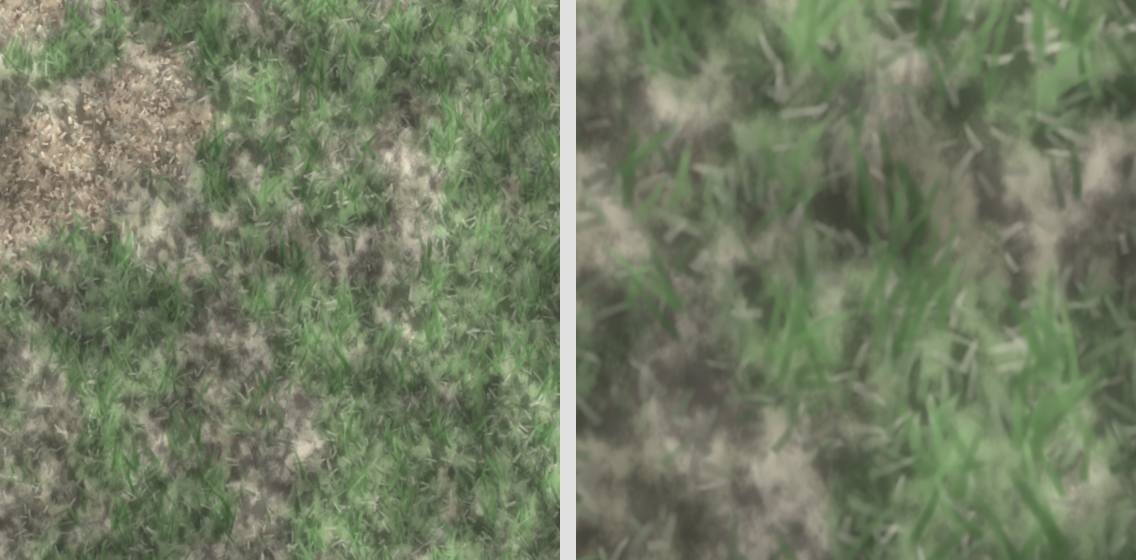
Left: the whole. Right: its middle third, enlarged.
This texture is drawn by a WebGL 2 fragment shader. Its source:

```glsl
#version 300 es
precision highp float;
// Patchy meadow: soft grass tufts over bare soil, dry straw and wood chips.
uniform vec2 u_resolution;
out vec4 fragColor;

struct Strokes {
  float cells;   // grid cells across the canvas
  int count;     // strokes per cell
  float size;    // longest stroke, in cells
  float width;   // half width, in canvas units
  float spread;  // largest turn away from upright, in radians
  float scatter; // root jitter, in cells
  float alpha;
  vec3 where;    // weights for grass, chips, everywhere
};

vec3 hash3(vec2 p, float seed) {
  vec3 q = fract(vec3(p.xyx + seed * 7.31) * vec3(0.1031, 0.1030, 0.0973));
  q += dot(q, q.yxz + 33.33);
  return fract((q.xxy + q.yzz) * q.zyx);
}

float noise(vec2 p) {
  vec2 i = floor(p), f = fract(p);
  f = f * f * (3.0 - 2.0 * f);
  float low = mix(hash3(i, 1.0).x, hash3(i + vec2(1, 0), 1.0).x, f.x);
  float high = mix(hash3(i + vec2(0, 1), 1.0).x, hash3(i + vec2(1, 1), 1.0).x, f.x);
  return mix(low, high, f.y);
}

float fbm(vec2 p) {
  float sum = 0.0, weight = 0.53;
  for (int i = 0; i < 4; i++) {
    sum += weight * noise(p);
    p = mat2(1.6, 1.2, -1.2, 1.6) * p + 5.7;
    weight *= 0.5;
  }
  return sum;
}

// Noise stretched to the full range from 0 to 1
float mottle(vec2 p) {
  return smoothstep(0.22, 0.78, fbm(p));
}

float segmentDistance(vec2 p, vec2 a, vec2 b) {
  vec2 ab = b - a;
  return length(p - a - ab * clamp(dot(p - a, ab) / dot(ab, ab), 0.0, 1.0));
}

// Ground zones
float chipCover(vec2 uv) {
  float d = segmentDistance(uv, vec2(-0.05, 0.57), vec2(0.27, 0.79)) - 0.085;
  d = min(d, length(uv - vec2(0.02, 1.02)) - 0.10);
  return smoothstep(0.045, -0.045, d + 0.16 * (fbm(uv * 13.0) - 0.5));
}

float grassCover(vec2 uv) {
  float path = min(segmentDistance(uv, vec2(0.45, 0.60), vec2(0.39, 0.23)),
                   segmentDistance(uv, vec2(0.39, 0.23), vec2(0.57, 0.03)));
  float bare = exp(-path * path / 0.005);
  float growth = fbm(uv * 11.0 + 3.0) + 0.16 * (uv.x - 0.3) + 0.04;
  return smoothstep(0.34, 0.62, growth - 0.13 * bare - 0.40 * chipCover(uv));
}

// Coverage (x) and position along the stroke (y) of one curved, tapered blade
vec2 blade(vec2 p, float angle, float len, float width, float bend) {
  float c = cos(angle), s = sin(angle);
  vec2 q = mat2(c, s, -s, c) * p;
  float t = q.y / len;
  q.x -= bend * len * t * t;
  float halfWidth = width * (1.0 - 0.6 * clamp(t, 0.0, 1.0));
  float side = 1.0 - smoothstep(halfWidth * 0.2, halfWidth + 0.0022, abs(q.x));
  float ends = smoothstep(-0.02, 0.15, t) * (1.0 - smoothstep(0.7, 1.0, t));
  return vec2(side * ends, clamp(t, 0.0, 1.0));
}

// Paints scattered strokes, with the nearest rows last
vec3 paint(vec3 color, vec2 uv, Strokes s, vec3 dark, vec3 light, float seed) {
  vec2 cell = floor(uv * s.cells);
  for (int y = 1; y >= -1; y--)
  for (int x = -1; x <= 1; x++) {
    vec2 id = cell + vec2(x, y);
    vec3 clump = hash3(id, seed);
    vec2 center = (id + 0.2 + 0.6 * clump.xy) / s.cells;
    float cover = dot(s.where, vec3(grassCover(center), chipCover(center), 1.0));
    if (cover < 0.03) continue;
    for (int i = 0; i < s.count; i++) {
      vec3 a = hash3(id, seed + float(i) + 1.3);
      vec3 b = hash3(id + 61.0, seed + float(i) + 2.7);
      if (b.x > cover) continue;
      vec2 root = center + (a.xy - 0.5) * s.scatter / s.cells;
      float angle = s.spread * ((a.x - 0.5) + (a.z - 0.5));
      float len = s.size * (0.45 + 0.55 * b.y) / s.cells;
      vec2 shape = blade(uv - root, -angle, len, s.width * (0.6 + 0.7 * a.y), (b.z - 0.4) * 0.5);
      float tone = clamp(0.75 * fract(b.z * 7.0) + 0.25 * clump.z + 0.45 * shape.y - 0.2, 0.0, 1.0);
      color = mix(color, mix(dark, light, tone), shape.x * s.alpha);
    }
  }
  return color;
}

void main() {
  vec2 uv = gl_FragCoord.xy / u_resolution;
  float grass = grassCover(uv), chips = chipCover(uv);

  // Mottled soil, mossy growth and chip bed
  vec3 color = mix(vec3(0.43, 0.42, 0.35), vec3(0.64, 0.61, 0.55), mottle(uv * 20.0));
  color = mix(color, vec3(0.37, 0.44, 0.31), 0.1 + 0.75 * grass);
  color = mix(color, vec3(0.53, 0.48, 0.40), chips * 0.9);
  color *= 0.74 + 0.52 * mottle(uv * vec2(62.0, 46.0));

  // Chips, litter, then short and tall grass
  Strokes chip = Strokes(42.0, 6, 0.85, 0.0038, 3.2, 1.0, 0.75, vec3(0, 1, 0));
  Strokes litter = Strokes(28.0, 5, 0.9, 0.0032, 2.4, 1.0, 0.50, vec3(0.1, 0, 0.6));
  Strokes turf = Strokes(22.0, 7, 0.95, 0.0032, 1.7, 0.9, 0.50, vec3(0.8, -0.3, 0.12));
  Strokes tuft = Strokes(12.0, 13, 0.95, 0.0040, 1.1, 0.6, 0.60, vec3(0.9, -0.2, 0));
  color = paint(color, uv, chip, vec3(0.38, 0.33, 0.26), vec3(0.84, 0.79, 0.70), 3.0);
  color = paint(color, uv, litter, vec3(0.36, 0.38, 0.30), vec3(0.77, 0.76, 0.69), 17.0);
  color = paint(color, uv, turf, vec3(0.27, 0.35, 0.22), vec3(0.57, 0.63, 0.51), 31.0);
  color = paint(color, uv, tuft, vec3(0.24, 0.35, 0.19), vec3(0.51, 0.63, 0.43), 47.0);

  // Shaded hollows and sunlit patches
  color *= 0.84 + 0.32 * mottle(uv * 15.0 + 20.0);
  color *= 0.91 + 0.22 * mottle(uv * 5.0 + 9.0);
  fragColor = vec4(color + vec3(0.0, 0.0, 0.01), 1.0);
}
```
